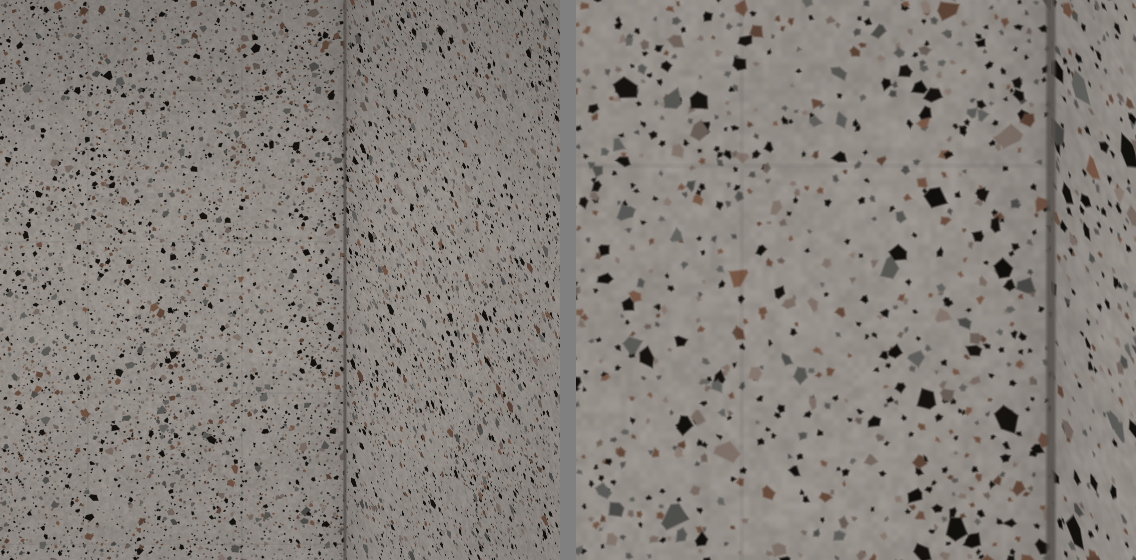
Left, the full canvas; right, a detail of the centre.
Write a Shadertoy shader that draws this texture.

```glsl
// Two terrazzo wall panels meeting at a vertical corner seam, the right one foreshortened.

vec3 hash3(vec2 p) {
    vec3 q = fract(p.xyx * vec3(0.1031, 0.1030, 0.0973));
    q += dot(q, q.yxz + 33.33);
    return fract((q.xxy + q.yzz) * q.zyx);
}

float valueNoise(vec2 p) {
    vec2 i = floor(p), f = fract(p);
    f = f * f * (3.0 - 2.0 * f);
    return mix(mix(hash3(i).x, hash3(i + vec2(1, 0)).x, f.x),
               mix(hash3(i + vec2(0, 1)).x, hash3(i + vec2(1, 1)).x, f.x), f.y);
}

// Distance to an irregular five-sided chip
float chipDistance(vec2 p, float radius, vec2 seed) {
    float d = -1.0;
    float turn = hash3(seed + 7.7).x * 6.283;
    for (int i = 0; i < 5; i++) {
        vec3 h = hash3(seed + float(i) * 13.7);
        float a = turn + (float(i) + 0.6 * h.x) * 1.2566;
        d = max(d, dot(p, vec2(cos(a), sin(a))) - radius * mix(0.6, 1.15, h.y));
    }
    return d;
}

vec3 chipColor(vec3 h) {
    vec3 black = vec3(0.075, 0.065, 0.055);
    vec3 grey = vec3(0.34, 0.34, 0.33);
    vec3 brown = vec3(0.41, 0.30, 0.24);
    vec3 pale = vec3(0.47, 0.42, 0.39);
    vec3 c = h.x < 0.36 ? black : h.x < 0.62 ? grey : h.x < 0.82 ? brown : pale;
    return c * mix(0.85, 1.15, h.y);
}

// Scatters one size class of chips over the stone
vec3 addChips(vec3 stone, vec2 p, float cells, float share, vec2 sizes, float soft) {
    vec2 cell = floor(p * cells);
    for (int y = -1; y <= 1; y++)
    for (int x = -1; x <= 1; x++) {
        vec2 id = cell + vec2(x, y);
        vec3 place = hash3(id + cells);
        vec3 kind = hash3(id + cells * 3.0 + 41.0);
        vec2 center = (id + place.xy) / cells;
        float cluster = 0.55 + 0.9 * valueNoise(center * 14.0);
        if (place.z > share * cluster) continue;
        float radius = mix(sizes.x, sizes.y, kind.z * kind.z);
        float d = chipDistance(p - center, radius, id + cells * 5.0);
        stone = mix(stone, chipColor(kind), 1.0 - smoothstep(-soft, soft, d));
    }
    return stone;
}

// Soft dark line across a coordinate
float line(float d, float halfWidth) {
    return 1.0 - smoothstep(halfWidth * 0.4, halfWidth * 1.4, abs(d));
}

void mainImage(out vec4 fragColor, in vec2 fragCoord) {
    vec2 uv = fragCoord / iResolution.y;
    float side = uv.x - 0.616;

    // The right panel is squeezed sideways and sheared downwards
    vec2 p = uv + 3.0;
    if (side > 0.0) p = vec2(side * 1.45 + 9.0, uv.y + side * (1.05 - 0.25 * uv.y) + 5.0);

    // Cement with fine mottling
    float grain = 0.045 * (valueNoise(p * 260.0) - 0.5)
                + 0.040 * (valueNoise(p * 120.0 + 30.0) - 0.5)
                + 0.020 * (valueNoise(p * 22.0) - 0.5);
    vec3 col = vec3(0.582, 0.562, 0.540) + grain;

    // Small, medium and large chips
    float soft = max(0.0011, 0.7 / iResolution.y);
    col = addChips(col, p, 110.0, 0.50, vec2(0.0011, 0.0020), soft);
    col = addChips(col, p, 65.0, 0.48, vec2(0.0020, 0.0042), soft);
    col = addChips(col, p, 40.0, 0.36, vec2(0.0036, 0.0076), soft);

    // Faint tile joints on the left panel
    if (side < 0.0) {
        float joints = max(line(fract((uv.x - 0.157) / 0.275 + 0.5) * 0.275 - 0.1375, 0.0015),
                           line(fract((uv.y - 0.838) / 0.27 + 0.5) * 0.27 - 0.135, 0.0015));
        col *= 1.0 - 0.05 * joints;
    }

    // Uneven light, corner shadow and seam
    col *= 1.0 - 0.13 * smoothstep(0.55, 1.05, uv.y) - 0.05 * smoothstep(0.45, 0.0, uv.y);
    col *= 1.0 - 0.05 * smoothstep(0.75, 1.0, uv.x);
    col *= 1.0 - 0.10 * exp(-abs(side) / 0.022);
    col = mix(col, vec3(0.34, 0.32, 0.30), 0.85 * line(side, 0.0030));

    fragColor = vec4(col, 1.0);
}
```
